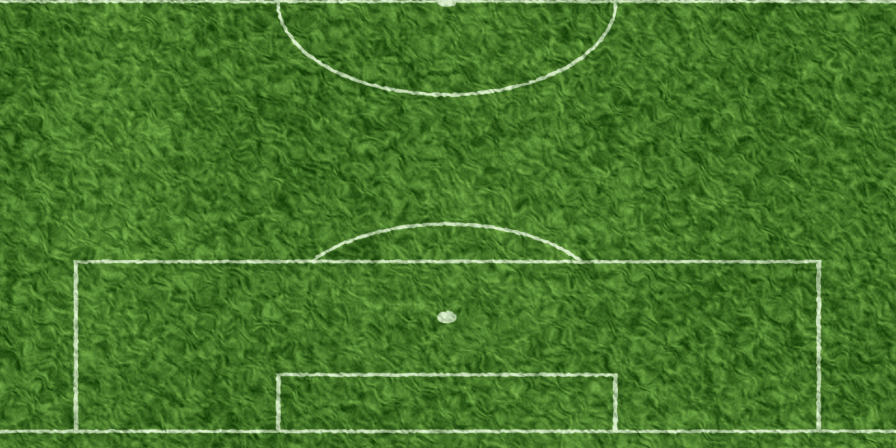
This texture is drawn by a WebGL 1 fragment shader. Its source:

```glsl
precision highp float;
// Half of a grass sports pitch seen from above, with worn chalk markings.
// Stretched, warped value noise forms the blades; signed distances to
// segments, box outlines and ellipses form the lines.
uniform vec2 u_resolution;

const vec2 CENTRE_MARK = vec2(0.9974, 0.997);
const vec2 PENALTY_MARK = vec2(0.9974, 0.2917);
const vec2 ARC_RADII = vec2(0.3770, 0.2083);
const vec2 SPOT_RADII = vec2(0.0215, 0.0135);
const float GOAL_LINE_Y = 0.0372;
const float PENALTY_LINE_Y = 0.4160;

float hash(vec2 cell) {
  vec3 h = fract(cell.xyx * vec3(0.1031, 0.1030, 0.0973));
  h += dot(h, h.yzx + 33.33);
  return fract((h.x + h.y) * h.z);
}

float valueNoise(vec2 p) {
  vec2 cell = floor(p);
  vec2 f = fract(p);
  f = f * f * (3.0 - 2.0 * f);
  float low = mix(hash(cell), hash(cell + vec2(1.0, 0.0)), f.x);
  float high = mix(hash(cell + vec2(0.0, 1.0)), hash(cell + 1.0), f.x);
  return mix(low, high, f.y);
}

vec2 rotate(vec2 p, float angle) {
  float c = cos(angle);
  float s = sin(angle);
  return vec2(c * p.x + s * p.y, c * p.y - s * p.x);
}

// Short blades lying along the given angle.
float blades(vec2 p, float angle, vec2 density) {
  return valueNoise(rotate(p, angle) * density + 200.0);
}

// Light and dark of the turf, centred near 0.5.
float turfTone(vec2 p) {
  vec2 bend = vec2(valueNoise(p * 34.0 + 11.0), valueNoise(p * 34.0 + 71.0)) - 0.5;
  vec2 q = p + bend * 0.022;
  float fine = blades(q, -0.55, vec2(75.0, 165.0));
  float crossing = blades(q + 3.7, -1.05, vec2(70.0, 150.0));
  float tufts = blades(q + 8.1, -0.35, vec2(38.0, 65.0));
  float grain = valueNoise(p * 240.0 + 37.0);
  return 0.36 * fine + 0.27 * crossing + 0.22 * tufts + 0.15 * grain;
}

// Broad mowing bands, patches and darker side edges.
float broadShade(vec2 p) {
  float bands = 0.035 * cos(6.2832 * (p.x - 1.1) / 0.85);
  float patches = 0.15 * (valueNoise(p * 4.0 + 5.0) - 0.5);
  float sides = 0.09 * smoothstep(0.78, 1.02, abs(p.x - 1.0));
  return bands + patches - sides;
}

float ellipseDistance(vec2 p, vec2 radii) {
  float k = max(length(p / radii), 0.001);
  float slope = max(length(p / (radii * radii)), 0.0001);
  return k * (k - 1.0) / slope;
}

float coverage(float distanceToEdge, float soft) {
  return 1.0 - smoothstep(-soft, soft, distanceToEdge);
}

float horizontalLine(vec2 p, float y, float halfWidth, float soft) {
  return coverage(abs(p.y - y) - halfWidth, soft);
}

// Three-sided box standing on the goal line; upright lines are wider.
float goalBox(vec2 p, float left, float right, float top, float soft) {
  float middle = 0.5 * (left + right);
  float halfSpan = 0.5 * (right - left);
  float across = abs(p.x - middle);
  float bar = max(abs(p.y - top) - 0.0036, across - halfSpan - 0.005);
  float posts = max(abs(across - halfSpan) - 0.0049,
                    max(p.y - top - 0.0036, GOAL_LINE_Y - p.y));
  return coverage(min(bar, posts), soft);
}

float arcLine(vec2 p, vec2 centre, float soft) {
  return coverage(abs(ellipseDistance(p - centre, ARC_RADII)) - 0.0037, soft);
}

float spot(vec2 p, vec2 centre, float soft) {
  return coverage(ellipseDistance(p - centre, SPOT_RADII), soft);
}

float markings(vec2 p, float soft) {
  float paint = horizontalLine(p, CENTRE_MARK.y, 0.0034, soft);
  paint = max(paint, horizontalLine(p, GOAL_LINE_Y, 0.0036, soft));
  paint = max(paint, goalBox(p, 0.1693, 1.8275, PENALTY_LINE_Y, soft));
  paint = max(paint, goalBox(p, 0.6211, 1.3737, 0.1635, soft));
  paint = max(paint, arcLine(p, CENTRE_MARK, soft));
  float aboveBox = smoothstep(-soft, soft, p.y - PENALTY_LINE_Y);
  paint = max(paint, arcLine(p, PENALTY_MARK, soft) * aboveBox);
  paint = max(paint, spot(p, CENTRE_MARK, soft));
  return max(paint, spot(p, PENALTY_MARK, soft));
}

void main() {
  vec2 p = gl_FragCoord.xy / u_resolution * vec2(2.0, 1.0);
  float soft = max(1.0 / u_resolution.y, 0.0015);

  // Turf
  float tone = turfTone(p);
  float light = 0.5 + (tone - 0.5) * 1.9 + broadShade(p);
  vec3 grass = mix(vec3(0.13, 0.30, 0.06), vec3(0.41, 0.62, 0.25), clamp(light, -0.15, 1.2));

  // Chalk, frayed and thinned by the blades
  vec2 fray = vec2(valueNoise(p * 130.0 + 19.0), valueNoise(p * 130.0 + 83.0)) - 0.5;
  float paint = markings(p + fray * 0.0035, soft);
  float wear = clamp(0.92 + (tone - 0.5) * 0.9, 0.55, 1.0);
  vec3 chalk = vec3(0.80, 0.88, 0.74) + (tone - 0.5) * 0.3;
  gl_FragColor = vec4(mix(grass, chalk, paint * wear), 1.0);
}
```
